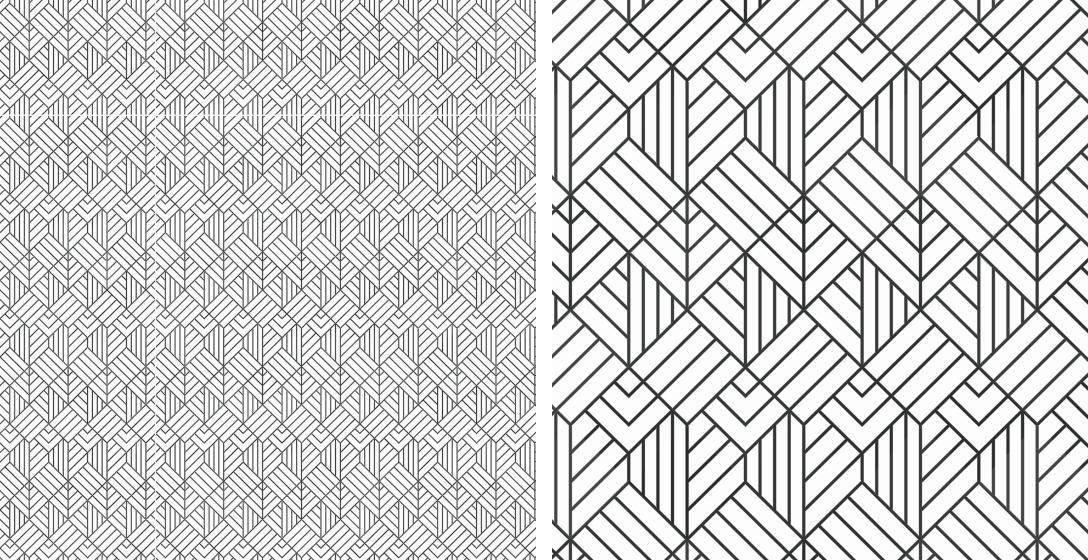
Left, the full canvas; right, a detail of the centre.
Write a Shadertoy shader that draws this pattern.

```glsl
// Monochrome lattice of diamonds, each filled with thin stripes or nested chevrons.
// Space is turned into diagonal coordinates so every diamond is one square cell;
// the row of a cell, counted modulo six, selects its filling.

const vec2  REPEATS      = vec2(13.78, 4.88);    // tiles across and down
const vec2  TILE         = vec2(2.0, 6.0);       // tile size in half-diamonds
const vec2  ORIGIN       = vec2(0.0545, 0.4495); // a lattice node, from the top left
const float LINE_WIDTH   = 0.055;                // in half-diamonds
const float DIAG_STEP    = 0.5;                  // spacing of diagonal stripes
const float UPRIGHT_STEP = 0.25;                 // spacing of vertical stripes
const float CHEVRON_END  = 0.5;                  // last chevron of the open diamond
const vec2  SEAM         = vec2(0.2900, 0.2057); // pale hairlines, from the top left
const float SEAM_WIDTH   = 0.0023;               // in canvas heights
const float FADE         = 0.12;                 // ink variation between diamonds
const vec3  PAPER        = vec3(0.992);
const vec3  INK          = vec3(0.165, 0.172, 0.175);
const float DIAG         = 0.70710678;           // diagonal coordinate to distance

float hash21(vec2 p) {
    vec3 q = fract(p.xyx * 0.1031);
    q += dot(q, q.yzx + 33.33);
    return fract((q.x + q.y) * q.z);
}

// Distance to the nearest multiple of gap
float stripes(float v, float gap) {
    return abs(fract(v / gap + 0.5) - 0.5) * gap;
}

// Distance to the nearest line; p has y pointing down
float latticeDistance(vec2 p, out vec2 cell) {
    vec2 diag = vec2(p.x + p.y, p.x - p.y);
    cell = floor(diag * 0.5);
    vec2 q = diag - 2.0 * cell - 1.0;
    float row = mod(cell.x - cell.y, 6.0);

    float dx = 0.5 * (q.x + q.y);
    float axis = abs(dx);
    float rising  = stripes(diag.x, DIAG_STEP) * DIAG;
    float falling = stripes(diag.y, DIAG_STEP) * DIAG;
    float upright = stripes(p.x, UPRIGHT_STEP);
    float level = max(q.x, -q.y);
    float chevrons = stripes(level, DIAG_STEP) * DIAG;

    float upper = min(1.0 + q.x, 1.0 - q.y) * DIAG;
    float lower = min(1.0 - q.x, 1.0 + q.y) * DIAG;
    float outline = min(upper, lower);

    if (row < 0.5) return min(outline, falling);
    if (row < 1.5) return min(outline, min(chevrons, axis));
    if (row < 2.5) return min(outline, min(axis, dx < 0.0 ? falling : upright));
    if (row < 3.5) return min(outline, rising);

    // Open diamond: chevrons above, the next row's stripes below them
    if (row < 4.5) {
        float under = min(axis, dx > 0.0 ? upright : rising);
        under = min(under, (level - CHEVRON_END) * DIAG);
        return min(upper, level < CHEVRON_END ? chevrons : under);
    }
    return min(lower, min(axis, dx < 0.0 ? upright : rising));
}

void mainImage(out vec4 fragColor, in vec2 fragCoord) {
    vec2 uv = fragCoord / iResolution.xy;
    uv.y = 1.0 - uv.y;
    vec2 scale = REPEATS * TILE;
    vec2 p = (uv - ORIGIN) * scale;

    // Line coverage with soft edges
    vec2 cell;
    float d = latticeDistance(p, cell);
    float soft = 0.75 * scale.y / iResolution.y;
    float halfWidth = 0.5 * LINE_WIDTH;
    float ink = 1.0 - smoothstep(halfWidth - soft, halfWidth + soft, d);
    ink *= 1.0 - FADE * hash21(cell + 64.0);

    // Hairline seams interrupt the ink
    vec2 gap = abs(uv - SEAM) * iResolution.xy / iResolution.y;
    float edge = 0.5 / iResolution.y;
    float seam = smoothstep(0.5 * SEAM_WIDTH - edge, 0.5 * SEAM_WIDTH + edge, min(gap.x, gap.y));
    ink *= mix(0.1, 1.0, seam);

    fragColor = vec4(mix(PAPER, INK, ink), 1.0);
}
```
